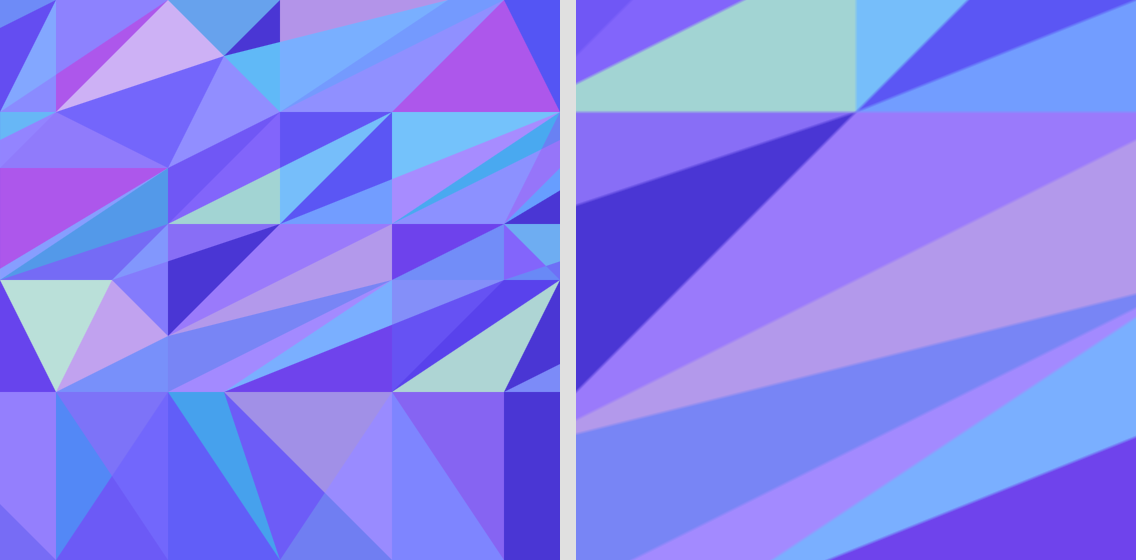
Left, the full canvas; right, a detail of the centre.
This background is drawn by a three.js fragment shader. Its source:

```glsl
varying vec2 vUv;

float hash(vec2 p) {
  return fract(sin(dot(p, vec2(127.1, 311.7))) * 43758.5453);
}

// Corner of the loose mesh on a lattice of 10: level floor, first row and top,
// with everything above the first row slanted to the right
vec2 corner(vec2 i) {
  vec2 shift = step(0.5, vec2(hash(i + 3.7), hash(i + 19.3)));
  if (i.y < 0.5 || i.y > 4.5) shift.y = 0.0;
  else if (i.y < 1.5) shift.y = 1.0;
  vec2 v = 2.0 * i + shift;
  return v + vec2(max(v.y - 3.0, 0.0), 0.0);
}

// Soft half plane: 1 to the left of the line from a to b
float leftOf(vec2 p, vec2 a, vec2 b) {
  vec2 e = b - a, q = p - a;
  return clamp((e.x * q.y - e.y * q.x) / length(e) / 0.02 + 0.5, 0.0, 1.0);
}

// Flat facet colour: evenly spread palette position plus slight tint changes
vec3 facetColor(vec2 cell, vec2 side) {
  vec2 id = cell * 2.0 + side;
  float t = fract(dot(cell, vec2(0.7549, 0.5698)) + dot(side, vec2(0.38, 0.19))
                  + 0.12 * hash(id + 5.1));
  vec3 color = vec3(0.42, 0.34, 0.96);
  color = mix(color, vec3(0.55, 0.49, 0.99), step(0.29, t));
  color = mix(color, vec3(0.46, 0.59, 0.99), step(0.57, t));
  color = mix(color, vec3(0.38, 0.68, 0.95), step(0.78, t));
  color = mix(color, vec3(0.64, 0.81, 0.82), step(0.90, t));
  color = mix(color, vec3(0.73, 0.62, 0.93), step(0.93, t));
  float light = hash(id + 31.7) - 0.5;
  float warmth = hash(id + 57.9) - 0.5;
  color += light * vec3(0.15, 0.16, 0.07) + warmth * vec3(0.14, -0.05, -0.02);
  // Deep indigo and a little magenta among the violet facets
  float violet = step(t, 0.29), pick = hash(id + 83.3);
  color = mix(color, vec3(0.29, 0.21, 0.83), violet * step(pick, 0.25));
  color = mix(color, vec3(0.68, 0.34, 0.92), violet * step(0.92, pick));
  return clamp(color, 0.0, 1.0);
}

void main() {
  vec2 p = vUv * 10.0;
  vec3 sum = vec3(0.0);
  float total = 0.0;

  for (int y = 0; y < 5; y++) {
    for (int x = -5; x < 5; x++) {
      vec2 cell = vec2(float(x), float(y));
      vec2 a = corner(cell);
      vec2 b = corner(cell + vec2(1.0, 0.0));
      vec2 c = corner(cell + vec2(1.0, 1.0));
      vec2 d = corner(cell + vec2(0.0, 1.0));
      float cover = leftOf(p, a, b) * leftOf(p, b, c) * leftOf(p, c, d) * leftOf(p, d, a);
      if (cover > 0.0) {
        // Split by the long diagonal, the short one, or both
        float split = hash(cell + 71.3);
        float rising = leftOf(p, a, c) * step(split, 0.75);
        float falling = leftOf(p, b, d) * step(0.35, split);
        vec3 lower = mix(facetColor(cell, vec2(0.0)), facetColor(cell, vec2(1.0, 0.0)), rising);
        vec3 upper = mix(facetColor(cell, vec2(0.0, 1.0)), facetColor(cell, vec2(1.0)), rising);
        sum += cover * mix(lower, upper, falling);
        total += cover;
      }
    }
  }

  gl_FragColor = vec4(sum / max(total, 0.0001), 1.0);
}
```
